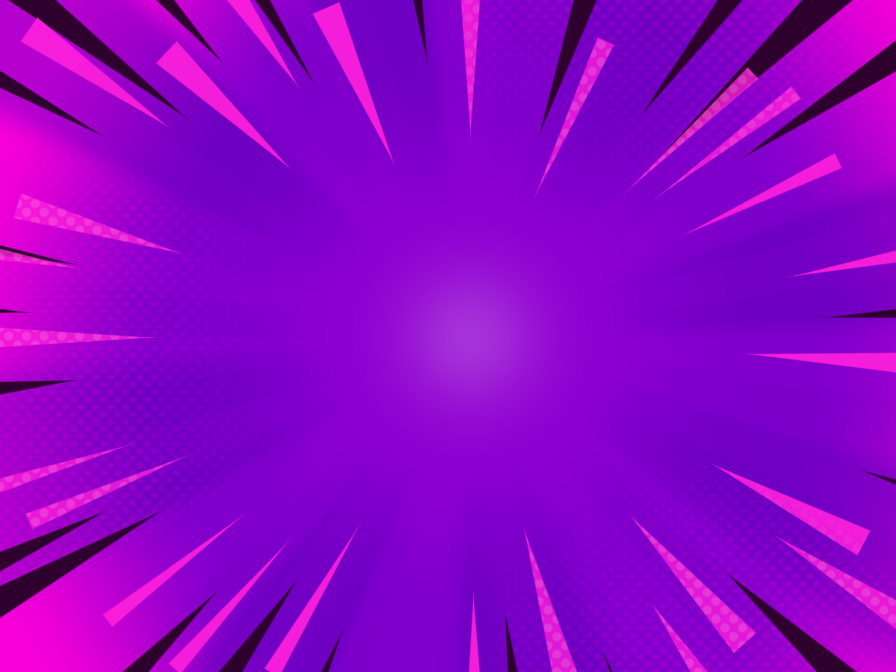
Give the GLSL for this background, as a WebGL 1 fragment shader.

```glsl
precision highp float;
// Comic burst: a violet glow with indigo rays, magenta borders and halftone,
// ringed by dark and pink shards pointing inward. Each ring is a loop over
// evenly spaced turns, warped by a short harmonic series.

uniform vec2 u_resolution;

#define CENTER vec2(0.70, 0.497)
#define GLOW_RADIUS 0.10
#define RAY_COUNT 8.0
#define DOT_SIZE 0.0155
#define PINK_COUNT 25
#define DARK_COUNT 22
#define PINK_TIP 0.40
#define DARK_TIP 0.50
#define PINK_LENGTH 0.25
#define DARK_SLOPE 0.078

const float TAU = 6.2831853;
const vec3 VIOLET = vec3(0.51, 0.0, 0.80);
const vec3 CORE = vec3(0.56, 0.0, 0.82);
const vec3 INDIGO = vec3(0.39, 0.0, 0.74);
const vec3 MAGENTA = vec3(0.98, 0.0, 0.85);
const vec3 PINK = vec3(0.98, 0.12, 0.86);
const vec3 PALE_PINK = vec3(1.0, 0.38, 0.87);
const vec3 GLOW = vec3(0.65, 0.20, 0.85);
const vec3 INK = vec3(0.18, 0.0, 0.18);

float hash(float n) {
  return fract(sin(n * 127.1) * 43758.5453);
}

// Triangle opening outward from its tip, cut square at the far end
float shard(vec2 q, float angle, float tip, float len, float slope, float px) {
  vec2 dir = vec2(cos(angle), sin(angle));
  float along = dot(q, dir) - tip;
  float across = abs(q.x * dir.y - q.y * dir.x);
  return smoothstep(-px, px, min(slope * along - across, len - along));
}

// Tip distance follows the oblong shape of the frame
float tipOffset(float angle) {
  return 0.10 * cos(2.0 * angle) - 0.04 * sin(2.0 * angle)
       - 0.035 * sin(angle) - 0.03 * cos(angle);
}

// Uneven spacing of the two rings, in degrees
float pinkWarp(float t) {
  return dot(vec4(5.9, -6.8, 4.7, 2.35), sin(t * vec4(1, 2, 4, 5)))
       + dot(vec4(-1.1, 0.8, 1.7, 1.1), sin(t * vec4(6, 8, 11, 12)))
       + dot(vec4(-1.3, -1.2, 2.0, 1.3), cos(t * vec4(1, 6, 9, 11)))
       + dot(vec4(-0.9, 0.8, -0.9, 0.9), cos(t * vec4(2, 4, 10, 12))) - 4.0;
}

float darkWarp(float t) {
  return dot(vec4(20.1, -1.0, -1.9, 2.6), sin(t * vec4(1, 2, 3, 4)))
       + dot(vec3(3.5, -1.3, 2.2), sin(t * vec3(5, 8, 9)))
       + dot(vec4(1.8, 3.5, 3.3, 1.3), cos(t * vec4(1, 2, 3, 4)))
       + dot(vec4(-0.6, -0.8, -1.8, -1.2), cos(t * vec4(5, 6, 8, 9))) - 2.2;
}

// Diagonal grid of round dots
float halftone(vec2 p, float size, float radius, float px) {
  vec2 cell = fract(vec2(p.x + p.y, p.x - p.y) * 0.7071 / size) - 0.5;
  float edge = px / size;
  return 1.0 - smoothstep(radius - edge, radius + edge, length(cell));
}

void main() {
  vec2 p = gl_FragCoord.xy / u_resolution * vec2(4.0 / 3.0, 1.0);
  float px = 1.0 / u_resolution.y;
  vec2 q = p - CENTER;
  float r = length(q);
  float a = atan(q.y, q.x + 1e-6);

  // Soft-edged rays, fading out toward the middle
  float broad = smoothstep(-0.25, 0.4, cos(RAY_COUNT * (a - 0.24) + 0.7 * sin(3.0 * a)));
  float fine = smoothstep(-0.2, 0.3, sin(19.0 * a + 1.5 * sin(2.0 * a)));
  float ray = (0.75 * broad + 0.25 * fine) * smoothstep(0.14, 0.48, r);
  vec3 color = mix(CORE, VIOLET, smoothstep(0.12, 0.4, r));
  color = mix(color, INDIGO, 0.7 * ray);

  // Magenta borders, strongest in the corners and at the upper left
  float border = length(q * vec2(1.0, 0.8)) + 0.07 * (q.y - q.x) + 0.3 * abs(q.x * q.y);
  float heat = smoothstep(0.48, 0.90, border) * (1.0 - 0.5 * broad);
  color = mix(color, MAGENTA, heat);

  // Halftone in three wide sectors
  float sector = smoothstep(-0.1, 0.35, cos(3.0 * (a - 1.1)));
  float dots = halftone(p, DOT_SIZE, 0.32, px);
  color = mix(color, MAGENTA, 0.16 * dots * sector * smoothstep(0.25, 0.6, r));

  // Central glow
  color = mix(color, GLOW, exp(-r * r / (GLOW_RADIUS * GLOW_RADIUS)));

  // Dark shards run off the frame
  float dark = 0.0;
  for (int i = 0; i < DARK_COUNT; i++) {
    float k = float(i), turn = TAU * k / float(DARK_COUNT);
    float angle = turn + radians(darkWarp(turn));
    float tip = DARK_TIP + tipOffset(angle) + 0.06 * (mod(k, 2.0) - 0.5);
    dark = max(dark, shard(q, angle, tip, 2.0, DARK_SLOPE * (0.8 + 0.4 * hash(k)), px));
  }
  color = mix(color, INK, dark);

  // Pink shards, slimmer along one diagonal, spotted in the halftone sectors
  float pink = 0.0;
  for (int i = 0; i < PINK_COUNT; i++) {
    float k = float(i), turn = TAU * k / float(PINK_COUNT);
    float angle = turn + radians(pinkWarp(turn));
    float stagger = (2.0 * mod(k, 2.0) - 1.0) * (0.06 * cos(turn) - 0.045 * sin(turn));
    float slope = 0.068 - 0.022 * cos(2.0 * angle - 1.4);
    pink = max(pink, shard(q, angle, PINK_TIP + tipOffset(angle) + stagger, PINK_LENGTH, slope, px));
  }
  float spots = halftone(p, 1.2 * DOT_SIZE, 0.36, px) * sector;
  color = mix(color, mix(PINK, PALE_PINK, 0.6 * spots), pink * (0.95 - 0.15 * sector));

  gl_FragColor = vec4(color, 1.0);
}
```
